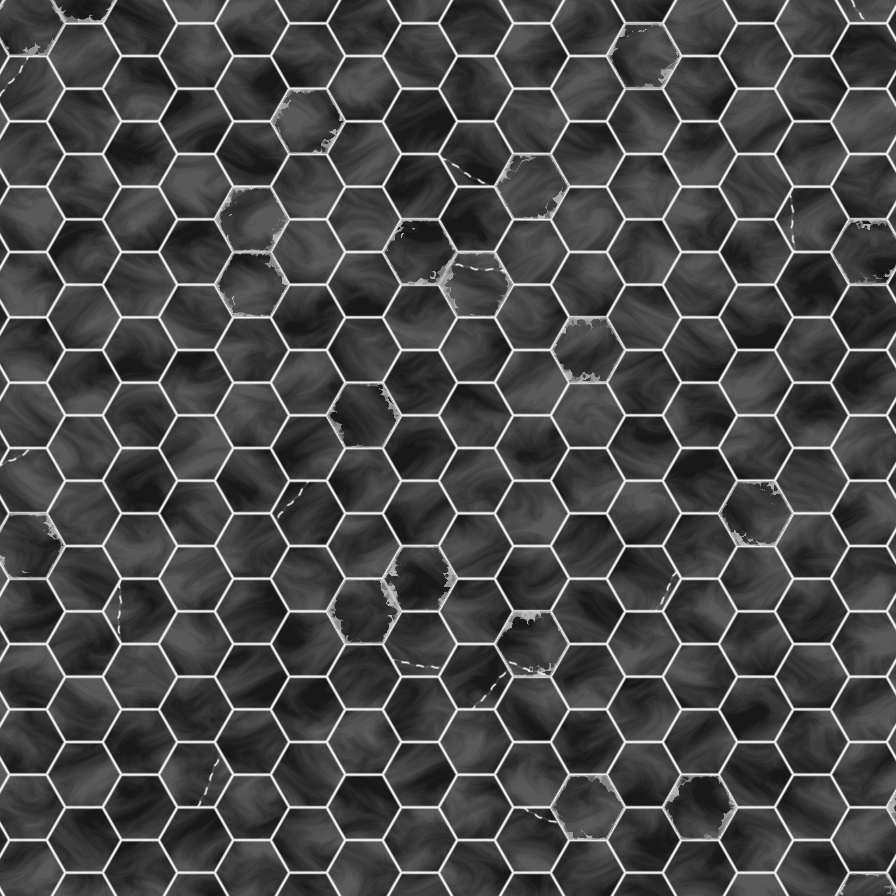
This pattern is drawn by a three.js fragment shader. Its source:

```glsl
// Dark cloudy hexagon tiles with pale joints, some chipped at the rim or cracked.
#define COLUMNS 16.0       // tile columns across the canvas
#define ROW 1.1667         // tile height, in column spacings
#define JOINT 0.023        // half width of the joints
#define SOFT 0.02          // edge smoothing
#define DARK 0.095
#define LIGHT 0.35
#define JOINT_GREY 0.95
#define CHIPPED 0.09       // share of tiles with chipped rims
#define CHIP_DEPTH 0.24
#define CRACKED 0.09       // share of tiles with a crack
#define CRACK 0.016        // half width of the cracks

varying vec2 vUv;

float hash(vec2 p) {
  return fract(sin(dot(p, vec2(127.1, 311.7))) * 43758.55);
}

vec2 hash2(vec2 p) {
  return vec2(hash(p), hash(p + 19.7));
}

vec2 nearestCentre(vec2 p, vec2 origin) {
  vec2 period = vec2(2.0, ROW);
  return origin + period * floor((p - origin) / period + 0.5);
}

// Distance to the hexagon outline, positive inside
float hexEdge(vec2 d) {
  d = abs(d);
  vec2 normal = normalize(vec2(ROW * 0.5, 1.0 / 3.0));
  return min(ROW * 0.5 - d.y, dot(normal, vec2(2.0 / 3.0, 0.0) - d));
}

// Cellular noise: x is the distance to the nearest seed, y its random value
vec2 flakes(vec2 p) {
  vec2 cell = floor(p);
  vec2 nearest = vec2(9.0, 0.0);
  for (int j = -1; j <= 1; j++) {
    for (int i = -1; i <= 1; i++) {
      vec2 id = cell + vec2(float(i), float(j));
      float d = length(id + hash2(id) - p);
      if (d < nearest.x) nearest = vec2(d, hash(id + 7.3));
    }
  }
  return nearest;
}

// Layered, warped sines, around 0.5
float clouds(vec2 p) {
  float sum = 0.5;
  float amplitude = 0.42;
  for (int i = 0; i < 5; i++) {
    p += 0.55 * sin(p.yx * 1.3 + 1.7);
    sum += amplitude * sin(p.x) * sin(p.y);
    p = mat2(0.8, 0.6, -0.6, 0.8) * p * 1.9 + 2.3;
    amplitude *= 0.55;
  }
  return sum;
}

float band(float distance, float halfWidth) {
  return 1.0 - smoothstep(halfWidth - SOFT, halfWidth + SOFT, distance);
}

void main() {
  vec2 p = vec2(vUv.x, vUv.y - 0.5) * COLUMNS;

  // Nearest tile of the two staggered grids
  vec2 centre = nearestCentre(p, vec2(0.5, ROW * 0.5));
  vec2 other = nearestCentre(p, vec2(1.5, 0.0));
  if (hexEdge(p - other) > hexEdge(p - centre)) centre = other;
  vec2 local = p - centre;
  float edge = hexEdge(local);
  vec2 seed = hash2(centre);

  // Each tile shows its own patch of cloud
  float tone = clouds(local * vec2(2.0, 2.8) + seed * 40.0);
  tone += 0.2 * (hash(centre + 3.1) - 0.5);

  // Crack: a kinked chord of uneven width, with a shift of tone beyond it
  float cracked = step(hash(centre + 5.9), CRACKED);
  float angle = 6.2832 * seed.x;
  vec2 across = vec2(cos(angle), sin(angle));
  float along = dot(local, vec2(-across.y, across.x));
  float kink = 0.015 * sin(along * 9.0 + angle) + 0.008 * sin(along * 31.0);
  float side = dot(local, across) - mix(0.12, 0.5, sqrt(seed.y)) + kink;
  float wear = 0.65 + 0.5 * sin(along * 23.0 + sin(along * 47.0));
  float crack = cracked * band(abs(side), CRACK) * clamp(wear, 0.15, 1.0);
  tone += cracked * 0.12 * smoothstep(-SOFT, SOFT, side);
  float grey = mix(DARK, LIGHT, clamp(tone, 0.0, 1.0));

  // Chips: ragged flakes that bite deeper on parts of the rim
  float chipped = step(hash(centre + 11.3), CHIPPED);
  vec2 flake = flakes(local * 8.0 + seed * 50.0);
  float bite = 0.5 + 0.5 * sin(2.0 * atan(local.y, local.x) + angle);
  bite = mix(0.25, 1.0, bite * bite);
  float depth = CHIP_DEPTH * bite * flake.y * (0.35 + flake.x);
  float chip = chipped * band(edge, depth);
  grey = mix(grey, mix(0.42, 0.7, fract(flake.y * 7.0)), chip);

  // Cracks and joints, the joints worn where the rim is chipped
  grey = mix(grey, JOINT_GREY, crack);
  float joint = band(edge, JOINT) * (1.0 - 0.55 * chip);
  grey = mix(grey, JOINT_GREY, joint);

  gl_FragColor = vec4(vec3(grey), 1.0);
}
```
